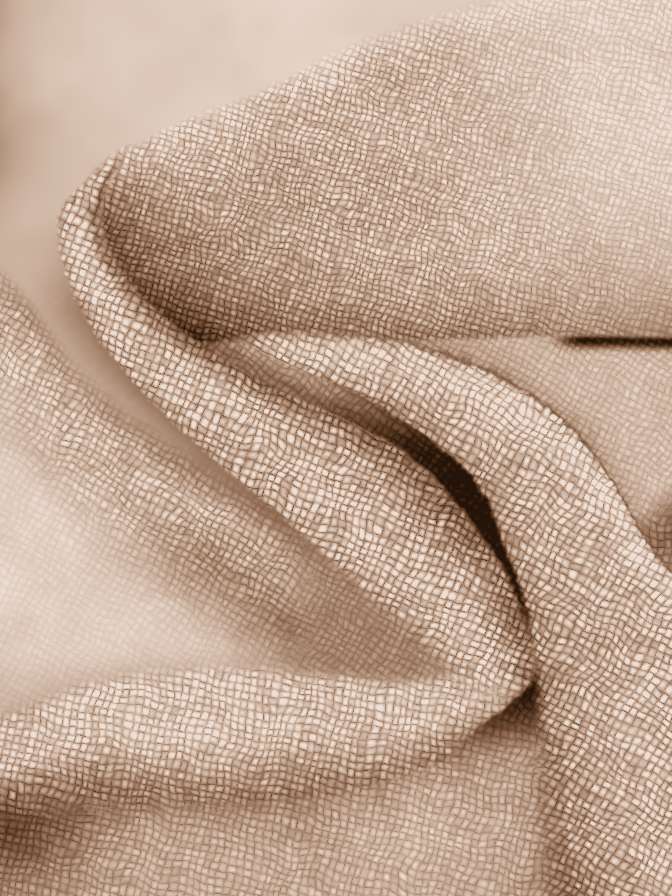
Reproduce this texture procedurally as a WebGL 2 fragment shader.

```glsl
#version 300 es
precision highp float;
uniform vec2 u_resolution;
out vec4 outColor;

float hash(vec2 p) {
  return fract(sin(dot(p, vec2(127.1, 311.7))) * 43758.5453);
}

float noise(vec2 p) {
  vec2 i = floor(p), f = fract(p);
  f = f * f * (3.0 - 2.0 * f);
  return mix(mix(hash(i), hash(i + vec2(1, 0)), f.x),
             mix(hash(i + vec2(0, 1)), hash(i + vec2(1, 1)), f.x), f.y);
}

// Smooth spline through nine evenly spaced heights, t in 0..1
float spline(float k[9], float t) {
  float x = clamp(t, 0.0, 1.0) * 8.0;
  int i = min(int(x), 7);
  float f = x - float(i);
  float a = k[max(i - 1, 0)], b = k[i], c = k[i + 1], d = k[min(i + 2, 8)];
  return b + 0.5 * f * (c - a + f * (2.0 * a - 5.0 * b + 4.0 * c - d + f * (3.0 * (b - c) + d - a)));
}

float cover(float d, float blur) { return smoothstep(-blur, blur, d); }

float bell(float d, float width) { return exp(-d * d / (width * width)); }

float falloff(float d, float width) { return exp(-max(d, 0.0) / width); }

// Plain weave: threads alternate over and under, with uneven yarn
float weave(vec2 p, float angle, float count) {
  float c = cos(angle), s = sin(angle);
  p = mat2(c, s, -s, c) * p * count;
  p += 1.1 * vec2(noise(p * 0.3), noise(p.yx * 0.3 + 9.0));
  vec2 id = floor(p), f = fract(p) - 0.5;
  float over = mod(id.x + id.y, 2.0);
  if (over > 0.5) { f = f.yx; id = id.yx; }
  float width = 3.2 + 2.6 * hash(id.yx + over * 5.0);
  float yarn = (1.0 - width * f.y * f.y) * (1.0 - 2.4 * f.x * f.x);
  float slub = 0.55 + 0.55 * hash(id + over * 17.0) + 0.35 * hash(vec2(floor(id.x / 5.0), id.y + over * 31.0));
  return 1.25 * (yarn * slub - 0.5) + 0.5 * (noise(p * 2.7) - 0.5);
}

void main() {
  vec2 u = gl_FragCoord.xy / u_resolution;
  vec2 p = u * vec2(0.75, 1.0);
  float x = u.x, y = u.y;
  float fuzz = 0.006 * (noise(p * 160.0) - 0.5);
  float mottle = noise(p * vec2(9.0, 14.0)) + 0.5 * noise(p * 37.0) - 0.75;

  // Fold outlines
  float ty = (y - 0.156) / 0.688;
  float rollLeft = fuzz + spline(float[9](0.8, 0.68, 0.559, 0.434, 0.299, 0.184, 0.111, 0.09, 0.174), ty);
  float rollRight = fuzz + spline(float[9](0.668, 0.79, 0.769, 0.703, 0.59, 0.361, 0.205, 0.148, 0.191), ty);
  float archInner = fuzz + spline(float[9](0.82, 0.813, 0.806, 0.8, 0.785, 0.75, 0.7, 0.565, 0.356), y / 0.625);
  float archTop = fuzz + spline(float[9](0.45, 0.5, 0.596, 0.625, 0.626, 0.613, 0.577, 0.503, 0.362), x);
  float backTop = fuzz + spline(float[9](0.74, 0.807, 0.854, 0.89, 0.935, 0.971, 0.997, 1.03, 1.06), x);
  float sideTop = spline(float[9](0.69, 0.575, 0.5, 0.44, 0.375, 0.33, 0.3, 0.28, 0.26), x);
  float lowTop = spline(float[9](0.2, 0.234, 0.25, 0.253, 0.245, 0.24, 0.27, 0.3, 0.3), x);
  float lowBottom = spline(float[9](0.09, 0.1, 0.1, 0.102, 0.115, 0.14, 0.19, 0.3, 0.4), x);
  float leftGap = rollLeft - x;

  // Soft distant cloth
  float tone = 0.85 - 0.1 * falloff(x, 0.06) * smoothstep(0.62, 0.85, y) + 0.03 * mottle;
  tone -= 0.05 * bell(y - 0.84, 0.06) * falloff(x - 0.04, 0.12);
  tone -= 0.22 * falloff(leftGap, 0.075) * smoothstep(0.8, 0.62, y);

  // Left fold and the pale hollow under it
  float depth = sideTop - y;
  float side = 0.7 + 0.1 * smoothstep(-0.01, 0.04, depth) + 0.05 * smoothstep(0.14, 0.21, depth);
  side -= 0.1 * bell(depth - 0.1, 0.045) * smoothstep(0.05, 0.4, x);
  side -= 0.19 * falloff(leftGap, 0.045) * smoothstep(0.3, 0.37, y);
  side -= 0.09 * falloff(y - lowTop, 0.025) + 0.05 * bell(y - 0.3, 0.02) * smoothstep(0.15, 0.5, x);
  side += 0.045 * mottle;
  side += weave(p, 0.5, 125.0) * mix(0.025, 0.14, bell(depth - 0.06, 0.08));
  tone = mix(tone, side, cover(depth, 0.022));

  // Upper fold, shaded in the valley beside the roll
  float valley = x - rollRight;
  float back = 0.77 + 0.08 * smoothstep(0.55, 1.0, x) * smoothstep(0.6, 0.85, y) + 0.04 * mottle;
  back -= 0.26 * falloff(valley, 0.13) * smoothstep(0.84, 0.72, y);
  back -= 0.1 * falloff(y - 0.625, 0.035);
  back += 0.05 * bell(y - backTop, 0.03);
  back += weave(p, 0.3, 140.0) * mix(0.15, 0.07, smoothstep(0.6, 1.0, x + 0.5 * (y - 0.7)));
  float backMask = cover(backTop - y, 0.006 + 0.014 * x) * cover(x - rollLeft, 0.008) * step(0.5, y);
  tone = mix(tone, back, backMask * cover(valley, 0.01));

  // Corner between the upper fold and the arch
  float hem = 0.622 + 0.003 * sin(x * 9.0);
  float corner = 0.79 + 0.03 * mottle - 0.12 * falloff(y - archTop, 0.02);
  corner -= 0.45 * bell(hem - y - 0.005, 0.008) * smoothstep(0.81, 0.87, x);
  corner += 0.07 * weave(p, 0.5, 135.0);
  tone = mix(tone, corner, cover(hem - y, 0.004) * smoothstep(0.4, 0.5, x));

  // Lower cloth
  float ground = 0.77 + 0.05 * mottle - 0.1 * falloff(lowBottom - y, 0.03);
  ground -= 0.2 * bell(length((u - vec2(0.02, 0.07)) * vec2(0.5, 1.0)), 0.06);
  ground -= 0.08 * falloff(archInner - x, 0.05);
  ground += 0.1 * weave(p, 0.25, 120.0);
  tone = mix(tone, ground, cover(lowBottom + 0.04 - y, 0.03));

  // Deep gap between the roll and the arch
  float gap = mix(0.6, 0.3, smoothstep(0.42, 0.7, x)) + 0.08 * weave(p, 0.6, 125.0);
  gap += 0.1 * smoothstep(0.02, 0.07, valley) * smoothstep(0.72, 0.55, x);
  gap = mix(ground, gap, smoothstep(0.14, 0.25, y));
  tone = mix(tone, gap, cover(archTop - y, 0.005) * cover(valley, 0.01) * cover(y - 0.16, 0.03));

  // Arch sweeping down the right side
  float inside = x - archInner;
  float rim = archTop - y;
  float arch = 0.785 + 0.04 * mottle - 0.12 * falloff(inside, 0.045);
  arch += 0.05 * bell(rim - 0.025, 0.025) - 0.06 * falloff(rim, 0.006);
  arch -= 0.08 * smoothstep(0.3, 0.0, y) * smoothstep(0.2, 0.0, inside);
  arch += 0.18 * weave(p, 0.5, 116.0);
  tone = mix(tone, arch, cover(rim, 0.005) * cover(inside, 0.006 + 0.02 * smoothstep(0.3, 0.1, y)));

  // Lower roll curling out of the central one
  float v = (y - lowBottom) / max(lowTop - lowBottom, 0.02);
  float low = 0.65 + 0.16 * smoothstep(0.0, 0.6, v) + 0.04 * mottle;
  low -= 0.08 * falloff(x, 0.12) * smoothstep(0.6, 0.0, v);
  low += 0.15 * weave(p, 0.2, 120.0);
  float lowMask = cover(lowTop - y, 0.012) * cover(y - lowBottom, mix(0.022, 0.005, smoothstep(0.0, 0.6, x)));
  tone = mix(tone, low, lowMask * cover(rollRight - x, 0.007));

  // Central diagonal roll
  float across = (x - rollLeft) / max(rollRight - rollLeft, 0.03);
  float roll = 0.69 + 0.11 * bell(across - 0.4, 0.4) + 0.04 * mottle;
  roll -= 0.1 * smoothstep(0.65, 1.0, across);
  roll += 0.19 * weave(p, 0.38, 116.0);
  float rollMask = cover(x - rollLeft, mix(0.05, 0.007, smoothstep(0.25, 0.38, y)));
  rollMask *= cover(rollRight - x, 0.008) * cover(backTop - y, 0.008) * cover(y - 0.225, 0.03);
  tone = mix(tone, roll, rollMask);

  // Contrast, then a warm linen tint that is richer in the shadows
  float lift = tone - 0.755;
  tone = clamp(0.77 + lift * (lift > 0.0 ? 1.15 : 1.45), 0.14, 0.93);
  vec3 linen = tone - vec3(0.0, 0.5, 0.86) * tone * (1.05 - tone);
  outColor = vec4(linen, 1.0);
}
```
